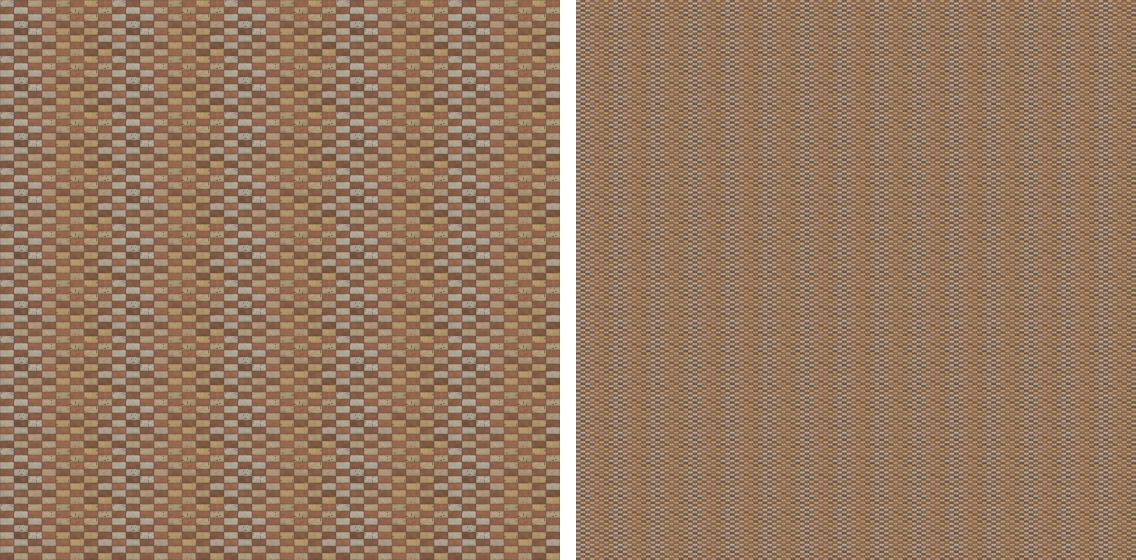
Left, the tile; right, the same tile 3 across and 3 down.
Give the GLSL for this texture, as a Shadertoy shader.

```glsl
// Checkerboard of thin light and terracotta bricks with fine mortar and stone wear.

const vec2  REPEATS = vec2(5.0, 10.0);   // pattern blocks across and down
const float BLOCK = 8.0;                 // bricks per block side
const vec2  BRICK = vec2(2.0, 1.0);      // brick size in row heights
const float JOINT = 0.035;               // half width of the mortar line
const float CORNER = 0.10;               // corner radius
const float WOBBLE = 0.035;              // unevenness of the brick edges
const float GRAIN = 0.09;                // strength of the surface mottling

const vec3 TAN    = vec3(0.665, 0.575, 0.455);
const vec3 PALE   = vec3(0.675, 0.640, 0.575);
const vec3 OCHRE  = vec3(0.680, 0.565, 0.380);
const vec3 BROWN  = vec3(0.475, 0.335, 0.255);
const vec3 CLAY   = vec3(0.585, 0.400, 0.300);
const vec3 MORTAR = vec3(0.430, 0.365, 0.310);
const vec3 SPECK  = vec3(0.360, 0.320, 0.290);

float hash(vec2 p) {
    vec3 q = fract(vec3(p.xyx) * 0.1031);
    q += dot(q, q.yzx + 33.33);
    return fract((q.x + q.y) * q.z);
}

// Value noise that wraps after the given number of lattice steps.
float wrapNoise(vec2 p, vec2 period, float seed) {
    vec2 i = floor(p);
    vec2 f = p - i;
    f = f * f * (3.0 - 2.0 * f);
    vec2 a = mod(i, period) + seed;
    vec2 b = mod(i + 1.0, period) + seed;
    return mix(mix(hash(a), hash(vec2(b.x, a.y)), f.x),
               mix(hash(vec2(a.x, b.y)), hash(b), f.x), f.y);
}

// Noise over one block; frequency is given in steps per brick.
float blockNoise(vec2 p, vec2 frequency, float seed) {
    return wrapNoise(p * frequency, BLOCK * frequency, seed);
}

float roundBox(vec2 p, vec2 halfSize, float radius) {
    vec2 d = abs(p) - halfSize + radius;
    return length(max(d, 0.0)) + min(max(d.x, d.y), 0.0) - radius;
}

// Base colour of a brick, repeating with the block.
vec3 brickColour(vec2 id, bool isLight) {
    float tone = hash(id + 17.0);
    float tint = hash(id + 53.0);
    float columnBias = 0.5 + 0.5 * cos(6.2831853 * (id.x - 1.0) / BLOCK);
    if (isLight) {
        float pale = smoothstep(0.45, 0.85, 0.6 * tone + 0.5 * columnBias);
        vec3 c = mix(TAN, PALE, pale);
        c = mix(c, OCHRE, 0.7 * step(0.82, tint) * (1.0 - pale));
        return c * (0.97 + 0.07 * tint);
    }
    vec3 c = mix(BROWN, CLAY, smoothstep(0.15, 0.85, tone));
    return c * (0.96 + 0.08 * tint);
}

void mainImage(out vec4 fragColor, in vec2 fragCoord) {
    vec2 uv = fragCoord / iResolution.xy;
    vec2 p = uv * REPEATS * BLOCK;
    vec2 cell = floor(p);
    vec2 id = mod(cell, BLOCK);
    bool isLight = mod(id.x + id.y, 2.0) > 0.5;
    float pixel = REPEATS.y * BLOCK / iResolution.y;

    // Brick outline with slightly uneven edges
    vec2 local = (p - cell - 0.5) * BRICK;
    float edge = roundBox(local, 0.5 * BRICK - JOINT, CORNER);
    edge += WOBBLE * (blockNoise(p, vec2(6.0, 3.0), 91.0) - 0.5);
    float mask = 1.0 - smoothstep(-0.5 * pixel, 0.5 * pixel, edge);

    // Surface: broad stains, fine grain and a soft shaded rim
    float stain = blockNoise(p, vec2(4.0, 2.0), 7.0) - 0.5;
    float grain = blockNoise(p, vec2(16.0, 8.0), 29.0) - 0.5;
    vec3 stone = brickColour(id, isLight);
    stone *= 1.0 + GRAIN * (stain + grain);
    stone *= 1.0 - 0.08 * smoothstep(-0.16, 0.0, edge);
    stone *= 1.0 + 0.05 * local.y;

    // Warm blotches on the clay, dark pits on some light bricks
    float blotch = smoothstep(0.55, 0.85, blockNoise(p, vec2(3.0, 2.0), 141.0));
    float pit = smoothstep(0.80, 0.92, blockNoise(p, vec2(10.0, 5.0), 203.0));
    if (isLight) stone = mix(stone, SPECK, 0.6 * pit * step(0.55, hash(id + 77.0)));
    else stone = mix(stone, CLAY, 0.45 * blotch);

    vec3 joint = MORTAR * (1.0 + 0.15 * grain);
    fragColor = vec4(mix(joint, stone, mask), 1.0);
}
```
